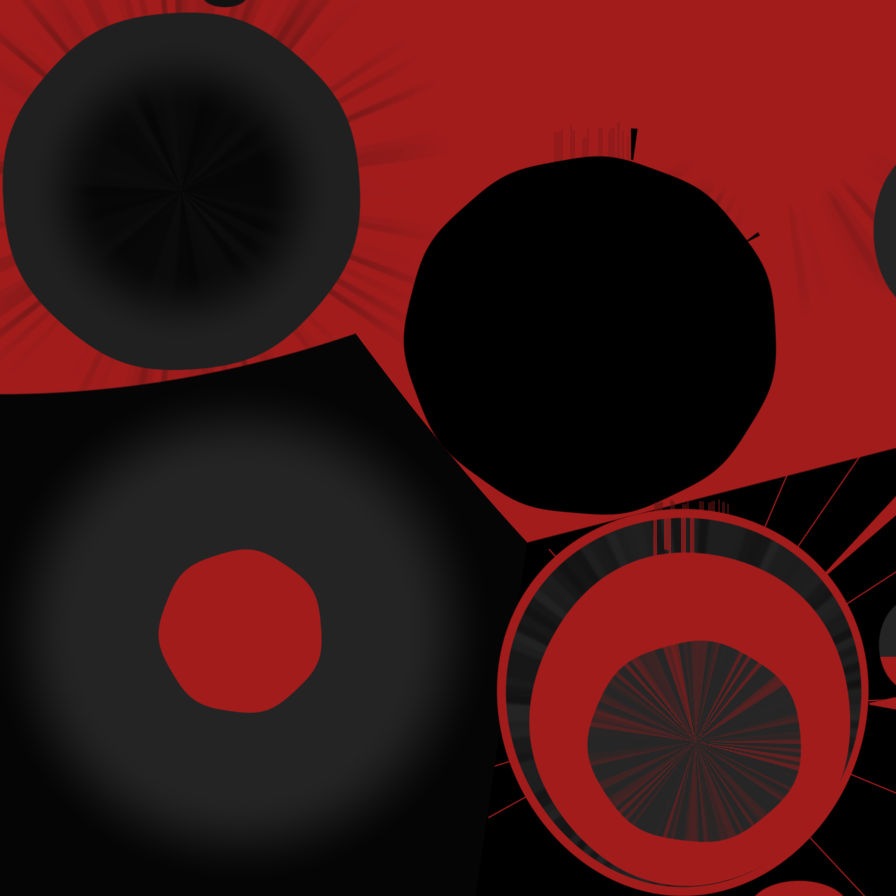
A three.js fragment shader for this background:

```glsl
// Dark discs, a glowing cell and a ringed eye with spokes on a streaked red ground.
varying vec2 vUv;

const float TAU = 6.2831853;
const float EDGE = 0.0011;
const vec3 RED = vec3(0.64, 0.11, 0.11);
const vec3 DARK_RED = vec3(0.37, 0.08, 0.08);
const vec3 GRAY = vec3(0.14);
const vec3 BLACK = vec3(0.0);

float hash(float n) {
  return fract(sin(n * 12.9898) * 43758.5453);
}

// Coverage of a signed distance
float fill(float d) {
  return 1.0 - smoothstep(-EDGE, EDGE, d);
}

float ellipse(vec2 p, vec2 radii) {
  return (length(p / radii) - 1.0) * min(radii.x, radii.y);
}

// Ellipse with a slightly uneven rim
float blob(vec2 p, vec2 radii, float lobes) {
  float a = atan(p.y, p.x);
  return ellipse(p, radii) + 0.0014 * sin(a * lobes + 1.0);
}

// Ellipse narrowing toward the bottom
float egg(vec2 p, vec2 radii) {
  return ellipse(vec2(p.x * (1.0 - 0.28 * p.y), p.y), radii);
}

// Seamless noise over the angle
float rays(vec2 p, float count) {
  float a = (atan(p.y, p.x) / TAU + 0.5) * count;
  float i = floor(a);
  return mix(hash(mod(i, count)), hash(mod(i + 1.0, count)), smoothstep(0.2, 0.8, a - i));
}

// Radial line, widening by flare from start to end
float spoke(vec2 p, float degrees, float start, float end, float halfWidth, float flare) {
  float a = radians(degrees);
  vec2 dir = vec2(cos(a), sin(a));
  float along = dot(p, dir);
  float across = abs(p.x * dir.y - p.y * dir.x);
  float width = halfWidth + flare * max(along - start, 0.0);
  return fill(across - width) * fill(start - along) * fill(along - end);
}

// Evenly turned spokes
float fan(vec2 p, float first, float turn, int count, float end) {
  float cover = 0.0;
  for (int i = 0; i < 4; i++) {
    if (i < count) cover = max(cover, spoke(p, first + turn * float(i), 0.18, end, 0.0007, 0.0));
  }
  return cover;
}

// Patch of uneven vertical hairs
float comb(vec2 p, vec2 halfSize) {
  float h = hash(floor(p.x * 380.0) + 7.0);
  return step(0.5, h) * fill(abs(p.x) - halfSize.x) * fill(abs(p.y) - halfSize.y * h);
}

vec3 ground(vec2 p, vec2 sun, vec2 burst) {
  vec2 q = p - sun;
  float streak = pow(rays(q, 170.0), 3.0) * (1.0 - smoothstep(0.2, 0.33, length(q)));
  q = p - burst;
  float r = length(q);
  float ring = smoothstep(0.1, 0.13, r) * (1.0 - smoothstep(0.19, 0.26, r));
  float faint = pow(rays(q, 110.0), 3.0) * ring * smoothstep(0.02, 0.12, -q.y);
  float hairs = comb(p - vec2(0.66, 0.825), vec2(0.042, 0.04));
  return mix(RED, DARK_RED, max(0.6 * streak, max(0.4 * faint, 0.25 * hairs)));
}

// Ringed eye with a streaked pupil
vec3 eye(vec3 color, vec2 p) {
  color = mix(color, RED, fill(egg(p - vec2(0.762, 0.216), vec2(0.207, 0.216))));
  vec3 band = mix(GRAY, BLACK, 0.5 * rays(p - vec2(0.77, 0.2), 130.0));
  band = mix(band, RED, 0.7 * comb(p - vec2(0.752, 0.405), vec2(0.023, 0.035)));
  color = mix(color, band, fill(egg(p - vec2(0.763, 0.216), vec2(0.198, 0.206))));
  color = mix(color, RED, fill(blob(p - vec2(0.771, 0.198), vec2(0.179, 0.186), 5.0)));
  vec2 q = p - vec2(0.776, 0.172);
  float thread = smoothstep(0.3, 0.9, rays(q, 150.0)) * (0.3 + 0.7 * rays(q, 23.0));
  vec3 pupil = mix(vec3(0.15), vec3(0.43, 0.12, 0.12), thread);
  return mix(color, pupil, fill(blob(q, vec2(0.119, 0.112), 7.0)));
}

void main() {
  vec2 p = vUv;
  vec2 sun = vec2(0.2025, 0.7865);
  vec3 color = ground(p, sun, vec2(0.866, 0.883));

  // Lower cells: curved top, sagging flank and straight rise to the right
  float t = (p.x - 0.397) / 0.1915;
  float flank = mix(0.6276, 0.3945, t) - 0.026 * t * (1.0 - t);
  float leftTop = min(0.56 + 0.43 * p.x * p.x, flank);
  float rightTop = 0.3945 + 0.2563 * (p.x - 0.5885);
  float cells = fill((p.y - max(leftTop, rightTop)) * 0.8);
  float leftCell = fill(p.x - mix(0.531, 0.5885, p.y / 0.3945));
  vec2 core = p - vec2(0.269, 0.295);
  float glow = 1.0 - smoothstep(0.185, 0.285, length(core));
  vec3 cellColor = mix(BLACK, mix(vec3(0.018), GRAY, glow), leftCell);
  cellColor = mix(cellColor, RED, fill(blob(core, vec2(0.0908), 7.0)));

  // Spokes around the eye
  vec2 hub = p - vec2(0.768, 0.211);
  float spokes = max(fan(hub, -47.0, 24.5, 3, 0.5), fan(hub, 33.0, 11.3, 4, 0.5));
  spokes = max(spokes, max(fan(hub, 131.4, 21.4, 2, 0.235), fan(hub, 197.0, 12.0, 2, 0.255)));
  spokes = max(spokes, spoke(hub, 44.0, 0.2, 0.5, 0.001, 0.055));
  spokes = max(spokes, spoke(hub, 1.0, 0.202, 0.5, 0.001, 0.2));
  cellColor = mix(cellColor, RED, spokes * (1.0 - leftCell));
  color = mix(color, cellColor, cells);

  // Shapes cut by the canvas border
  color = mix(color, GRAY, fill(ellipse(p - vec2(1.035, 0.742), vec2(0.06, 0.091))));
  vec3 twoTone = mix(RED, GRAY, smoothstep(0.266, 0.268, p.y));
  color = mix(color, twoTone, fill(ellipse(p - vec2(1.02, 0.28), vec2(0.039, 0.052))));
  color = mix(color, vec3(0.07), fill(ellipse(p - vec2(0.251, 1.005), vec2(0.025, 0.013))));

  // Shaded disc
  vec2 q = p - sun;
  float shade = mix(0.035, 0.125, smoothstep(0.09, 0.17, length(q)));
  shade += 0.025 * (rays(q, 48.0) - 0.5) * (1.0 - smoothstep(0.09, 0.14, length(q)));
  color = mix(color, vec3(shade), fill(blob(q, vec2(0.2005), 8.0)));

  // Black disc and its thorns
  float disc = fill(blob(p - vec2(0.6595, 0.625), vec2(0.2075, 0.1995), 11.0));
  disc = max(disc, spoke(p - vec2(0.7055, 0.8216), 86.0, 0.0, 0.035, 0.0012, 0.07));
  disc = max(disc, spoke(p - vec2(0.831, 0.729), 32.0, 0.0, 0.019, 0.0006, 0.08));
  color = mix(color, BLACK, disc);

  // Eye and the hairs above it
  color = mix(color, DARK_RED, 0.6 * comb(p - vec2(0.772, 0.431), vec2(0.042, 0.012)));
  color = eye(color, p);
  color = mix(color, RED, fill(ellipse(p - vec2(0.892, -0.014), vec2(0.055, 0.031))));

  gl_FragColor = vec4(color, 1.0);
}
```
